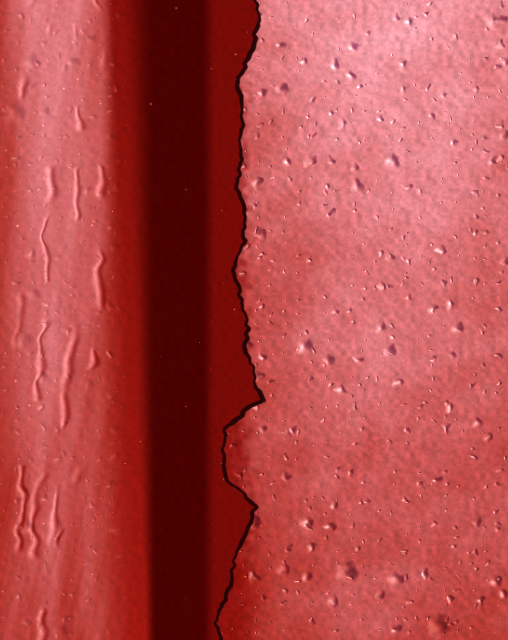
Reproduce this texture procedurally as a Shadertoy shader.

```glsl
// Glossy red painted metal: rounded rail, dark groove, jagged crack and a blistered plate.
#define ASPECT 1.261
#define CRACK_HALF_WIDTH 0.0036
#define BUMP_STRENGTH 1.25
#define GRAIN 0.22
#define DEEP_RED vec3(0.69, 0.19, 0.16)
#define PINK vec3(0.93, 0.55, 0.58)
#define SHADE_RED vec3(0.47, 0.04, 0.025)
#define GROOVE_RED vec3(0.29, 0.006, 0.0)
#define LIGHT_DIR vec2(-0.92, 0.39)

// Horizontal position of the crack at even steps from top to bottom
const float CRACK_X[25] = float[25](
    0.500, 0.505, 0.490, 0.472, 0.472, 0.477, 0.474, 0.464, 0.480,
    0.477, 0.458, 0.469, 0.485, 0.484, 0.502, 0.512, 0.444, 0.439,
    0.448, 0.507, 0.487, 0.466, 0.454, 0.430, 0.433);

float hash(vec2 p) {
    vec3 q = fract(vec3(p.xyx) * 0.1031);
    q += dot(q, q.yzx + 33.33);
    return fract((q.x + q.y) * q.z);
}

float noise(vec2 p) {
    vec2 i = floor(p), f = fract(p);
    f = f * f * (3.0 - 2.0 * f);
    return mix(mix(hash(i), hash(i + vec2(1, 0)), f.x),
               mix(hash(i + vec2(0, 1)), hash(i + vec2(1, 1)), f.x), f.y);
}

// Layered noise centred on zero
float fbm(vec2 p) {
    float sum = -0.47, amp = 0.5;
    for (int i = 0; i < 4; i++) {
        sum += amp * noise(p);
        p = mat2(1.6, 1.2, -1.2, 1.6) * p + 7.3;
        amp *= 0.5;
    }
    return sum;
}

float crackX(float y) {
    float s = clamp(y / ASPECT, 0.0, 0.9999) * 24.0;
    int i = int(s);
    float jag = 0.010 * noise(vec2(y * 42.0, 2.0)) + 0.007 * noise(vec2(y * 105.0, 8.0));
    return mix(CRACK_X[i], CRACK_X[i + 1], fract(s)) + jag - 0.0085;
}

// Scattered blisters, x: lit minus shaded side, y: glint
vec2 blisters(vec2 p, float cells, float density, float seed) {
    vec2 g = p * cells, id = floor(g) + seed;
    vec2 centre = 0.3 + 0.4 * vec2(hash(id), hash(id + 17.1));
    float radius = mix(0.12, 0.3, pow(hash(id + 41.7), 2.0));
    vec2 d = (fract(g) - centre) / radius;
    float bell = step(hash(id + 73.9), density) * pow(max(1.0 - dot(d, d), 0.0), 1.5);
    vec2 h = d - 0.25 * LIGHT_DIR;
    return bell * vec2(dot(d, LIGHT_DIR) * 2.6, exp(-dot(h, h) * 9.0) * hash(id + 5.3) * 1.5);
}

// Broken raised drip, lit on one side and shaded on the other
float drip(vec2 p, float x, float seed) {
    float wobble = 0.022 * noise(vec2(p.y * 13.0, seed)) + 0.01 * noise(vec2(p.y * 45.0, seed));
    float width = 0.002 + 0.005 * noise(vec2(p.y * 32.0, seed + 9.0));
    float d = (p.x - x - wobble + 0.016) / width;
    float on = smoothstep(0.5, 0.72, noise(vec2(p.y * 17.0, seed + 13.0)));
    return on * (exp(-d * d) - 0.8 * exp(-(d - 1.8) * (d - 1.8)));
}

void mainImage(out vec4 fragColor, in vec2 fragCoord) {
    vec2 uv = fragCoord / iResolution.xy;
    float t = 1.0 - uv.y, aa = 1.0 / iResolution.x;
    vec2 p = vec2(uv.x, t * ASPECT);
    vec2 warp = vec2(noise(p * 85.0), noise(p * 85.0 + 31.0)) - 0.5;

    // Rail with a soft vertical sheen, slanting streaks and drips
    float sheen = exp(-pow(abs(p.x - 0.115) / 0.11, 3.0));
    float streak = fbm(vec2(p.x * 26.0 + p.y * 2.0, p.y * 3.0));
    float scratch = fbm(vec2((p.x + 0.22 * p.y) * 60.0, p.y * 4.0)) * smoothstep(0.45, 0.9, t);
    float tone = -0.1 + sheen * (0.84 - 0.58 * t + 0.9 * streak) + 0.45 * scratch;
    vec3 left = mix(DEEP_RED, PINK, tone);
    float bend = smoothstep(0.6, 1.26, p.y);
    for (int i = 0; i < 4; i++) {
        float k = float(i);
        left += 0.2 * drip(p, 0.05 + 0.05 * k - 0.02 * p.y - 0.025 * k * bend, 3.0 + 19.0 * k);
    }

    // Rail edge, groove and red strip
    vec3 edgeRed = mix(SHADE_RED, vec3(0.62, 0.09, 0.06), 0.35 + 0.65 * t);
    left = mix(left, edgeRed, smoothstep(mix(0.195, 0.18, t), mix(0.225, 0.29, t), p.x));
    left = mix(left, GROOVE_RED, smoothstep(mix(0.235, 0.285, t), 0.307, p.x));
    left = mix(left, SHADE_RED, smoothstep(0.397, 0.425, p.x));

    // Plate, bright above and redder below
    float mottle = fbm(p * vec2(5.0, 7.0) + p.yx * 2.0) + 0.6 * fbm(p * 22.0);
    float nearCrack = 1.0 - smoothstep(0.46, 0.66, p.x);
    float glow = exp(-pow((p.x - 0.77) / 0.2, 2.0)) * (1.0 - t);
    tone = 0.85 - 0.62 * t + 0.22 * glow - 0.27 * nearCrack + 0.55 * mottle;
    float lip = smoothstep(mix(0.44, 0.46, t), mix(0.49, 0.53, t), p.x + 0.03 * warp.x);
    vec3 plate = mix(SHADE_RED * 1.12, mix(DEEP_RED, PINK, tone), mix(0.2, 1.0, lip));

    // Join at the crack, then raise blisters, crowded along its edge
    float x = crackX(p.y), e = 0.004;
    float slope = (crackX(p.y + e) - crackX(p.y - e)) / (2.0 * e);
    float dist = abs(p.x - x) / sqrt(1.0 + slope * slope);
    float onPlate = smoothstep(-aa, aa, p.x - x);
    vec3 col = mix(left, plate, onPlate);
    vec2 q = p + 0.011 * warp;
    vec2 relief = blisters(q, 11.0, 0.3, 3.0) + blisters(q + 0.37, 21.0, 0.42, 11.0)
                + 0.8 * blisters(q + 0.61, 38.0, 0.36 + 0.3 * nearCrack, 29.0);
    relief *= BUMP_STRENGTH * mix(0.4 * (1.0 - smoothstep(0.2, 0.27, p.x)), 1.0, onPlate);
    col += max(relief.x, 0.0) * vec3(0.13, 0.14, 0.13) + relief.y * vec3(0.18, 0.28, 0.28);
    col *= 1.0 - clamp(-relief.x, 0.0, 1.0) * vec3(0.36, 0.52, 0.38);

    // Fine relief grain, dust and the dark crack
    float grain = fbm(p * 190.0) + 0.7 * (noise(p * 95.0) - noise(p * 95.0 - 0.6 * LIGHT_DIR));
    col *= 1.0 + GRAIN * grain * mix(0.6, 1.0, onPlate);
    col += 0.3 * blisters(p, 42.0, 0.07, 90.0).y * (1.0 - onPlate);
    float halfWidth = CRACK_HALF_WIDTH * (0.6 + 0.8 * noise(p * 32.0));
    float line = 1.0 - smoothstep(halfWidth - aa, halfWidth + aa, dist);
    col = mix(col, vec3(0.13, 0.01, 0.015), 0.94 * line);
    fragColor = vec4(clamp(col, 0.0, 1.0), 1.0);
}
```
